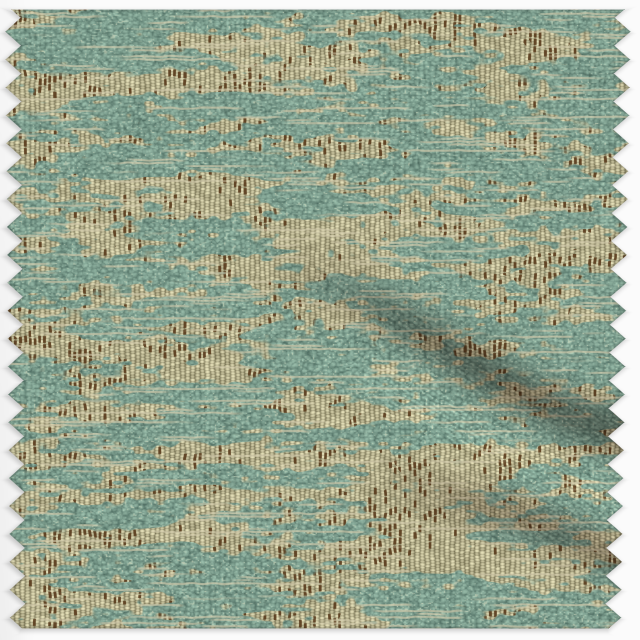
This texture is drawn by a Shadertoy shader. Its source:

```glsl
// Woven upholstery swatch with pinked side edges on white paper.
// Streaky noise splits it into cream stitches and fluffy teal yarn; brown
// dashes, pale weft threads and two soft diagonal folds lie on top.

float hash(vec2 p) {
    return fract(sin(dot(p, vec2(127.1, 311.7))) * 43758.5453);
}

float noise(vec2 p) {
    vec2 i = floor(p), f = fract(p);
    f = f * f * (3.0 - 2.0 * f);
    return mix(mix(hash(i), hash(i + vec2(1, 0)), f.x),
               mix(hash(i + vec2(0, 1)), hash(i + vec2(1, 1)), f.x), f.y);
}

// Rounded yarn tufts: x = height of the nearest tuft, y = its random tone
vec2 tufts(vec2 p) {
    vec2 cell = floor(p), best = vec2(9.0, 0.0);
    for (int y = -1; y <= 1; y++)
    for (int x = -1; x <= 1; x++) {
        vec2 c = cell + vec2(x, y);
        vec2 centre = c + 0.15 + 0.7 * vec2(hash(c), hash(c + 37.0));
        float d = length(p - centre);
        if (d < best.x) best = vec2(d, hash(c + 71.0));
    }
    return vec2(1.0 - smoothstep(0.05, 0.85, best.x), best.y);
}

// Long horizontal streaks, broken up by finer ones
float streaks(vec2 p) {
    return 0.46 * noise(p * vec2(6, 31)) + 0.27 * noise(p * vec2(17, 74) + 9.0)
         + 0.27 * noise(p * vec2(60, 150) + 23.0);
}

vec3 creamWeave(vec2 p) {
    vec2 g = p * vec2(128, 215);
    g.y += 0.5 * mod(floor(g.x), 2.0);
    vec2 f = fract(g) - 0.5;
    float stitch = 1.0 - smoothstep(0.12, 0.62, length(f * vec2(1.0, 0.75)));
    float tone = 0.75 * stitch + 0.4 * hash(floor(g)) - 0.05;
    vec3 col = mix(vec3(0.47, 0.45, 0.33), vec3(0.86, 0.84, 0.69), tone);

    // Brown warp showing in the gaps between columns
    vec2 b = p * vec2(128, 82) + vec2(0.5, 0.0);
    b.y += hash(vec2(floor(b.x), 5.0));
    vec2 q = abs(fract(b) - 0.5);
    float dash = (1.0 - smoothstep(0.2, 0.36, q.x)) * (1.0 - smoothstep(0.34, 0.48, q.y));
    float chance = 0.32 * smoothstep(0.3, 0.75, noise(p * vec2(14, 24) + 4.0)) + 0.02;
    dash *= step(hash(floor(b) + 13.0), chance);
    return mix(col, vec3(0.36, 0.24, 0.12), 0.9 * dash);
}

vec3 tealYarn(vec2 p) {
    vec2 t = tufts(p * vec2(125, 155));
    float fibre = noise(p * vec2(330, 420));
    float tone = 0.5 * t.x + 0.3 * t.y + 0.5 * fibre - 0.15;
    vec3 col = mix(vec3(0.31, 0.44, 0.40), vec3(0.61, 0.76, 0.69), tone);
    return mix(col, vec3(0.79, 0.83, 0.73), 0.6 * smoothstep(0.76, 0.95, fibre));
}

vec3 fabric(vec2 uv) {
    // Hand-loom wobble
    vec2 p = uv + 0.0024 * (vec2(noise(uv * 75.0), noise(uv * 60.0 + 50.0)) - 0.5);
    float teal = smoothstep(0.455, 0.525, streaks(p));
    vec3 col = mix(creamWeave(p), tealYarn(p), 0.94 * teal);

    // Pale weft threads
    float row = floor(p.y * 210.0);
    float across = abs(fract(p.y * 210.0) - 0.5);
    float run = smoothstep(0.73, 0.86, noise(vec2(p.x * 11.0 + 60.0 * hash(vec2(row, 2.0)), row)));
    float thread = run * (1.0 - smoothstep(0.2, 0.48, across));
    col = mix(col, vec3(0.82, 0.79, 0.67), 0.65 * thread);

    // Two shaded folds, with a lit ridge and twill grain around them
    float bend = 0.02 * sin(uv.x * 9.0);
    float upper = uv.y - 0.57 + 0.43 * (uv.x - 0.43) + bend;
    float lower = uv.y - 0.26 + 0.40 * (uv.x - 0.60) - bend;
    float upperFold = exp(-pow(upper / 0.042, 2.0)) * smoothstep(0.36, 0.75, uv.x);
    float lowerFold = exp(-pow(lower / 0.038, 2.0)) * smoothstep(0.52, 0.85, uv.x);
    float ridge = exp(-pow((upper + 0.11) / 0.05, 2.0)) * smoothstep(0.4, 0.7, uv.x);
    float twill = sin(dot(uv, vec2(520, 820))) * (ridge + upperFold + lowerFold);
    vec3 shade = 1.0 - vec3(0.32, 0.35, 0.36) * upperFold - vec3(0.24, 0.27, 0.28) * lowerFold;
    return col * shade * (1.0 + 0.04 * ridge + 0.07 * twill);
}

// Signed distance inside the cloth; both sides are cut into triangular teeth
float clothInside(vec2 uv) {
    float tooth = 2.0 * abs(fract((uv.y - 0.9505) / 0.0436 + 0.5) - 0.5);
    float left = uv.x - mix(0.016, 0.008, uv.y) - 0.024 * tooth;
    float right = mix(0.970, 0.986, uv.y) - 0.025 * tooth - uv.x;
    float ends = min(uv.y - 0.018, 0.985 - uv.y);
    return min(0.67 * min(left, right), ends);
}

void mainImage(out vec4 fragColor, in vec2 fragCoord) {
    vec2 uv = fragCoord / iResolution.xy;
    float px = 1.0 / iResolution.y;

    // Paper with a faint contact shadow
    float shadow = smoothstep(-0.012, 0.004, clothInside(uv + vec2(0.002, 0.003)));
    float leftShade = (1.0 - smoothstep(0.0, 0.06, uv.x)) * (1.0 - 0.6 * uv.y);
    vec3 paper = vec3(0.985 - 0.05 * leftShade - 0.16 * shadow * shadow);

    // Four samples per pixel keep the fine weave smooth
    vec3 cloth = vec3(0.0);
    for (int i = 0; i < 4; i++) {
        vec2 offset = vec2(i % 2, i / 2) * 0.5 - 0.25;
        cloth += 0.25 * fabric((fragCoord + offset) / iResolution.xy);
    }
    float inside = clothInside(uv);
    cloth *= 0.86 + 0.14 * smoothstep(0.0, 0.005, inside);
    fragColor = vec4(mix(paper, cloth, smoothstep(-0.7 * px, 0.7 * px, inside)), 1.0);
}
```
